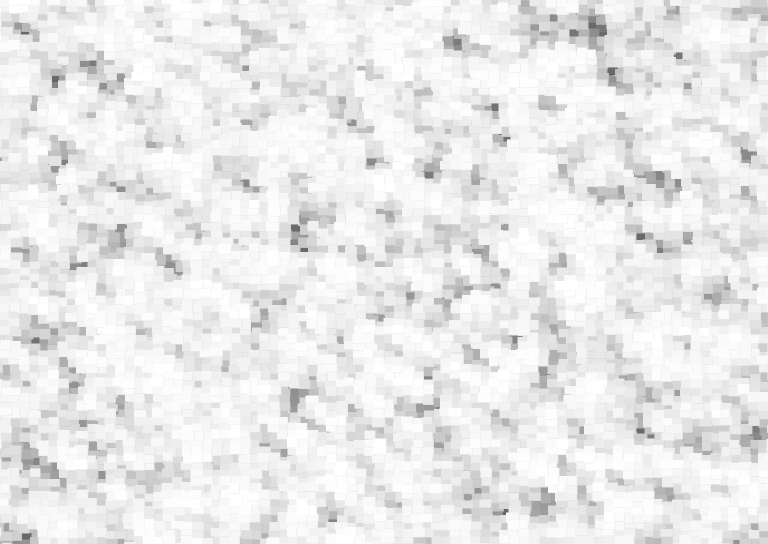
This texture is drawn by a WebGL 1 fragment shader. Its source:

```glsl
precision highp float;
// A relief of small pale blocks seen from above, with grey pits between them.
// Each cell holds a jittered rectangle toned by noise; deep tiles slide down
// and right, under their paler neighbours. Four samples smooth the edges.

uniform vec2 u_resolution;

const float COLUMNS = 80.0;               // cells across the canvas
const float CELL_HEIGHT = 0.78;           // cell height over cell width
const vec2 JITTER = vec2(0.26, 0.40);     // scatter of tile centres, in cells
const vec2 HALF_MIN = vec2(0.50, 0.50);   // smallest tile half size
const vec2 HALF_VARY = vec2(0.22, 0.22);  // random growth of the half size
const vec2 SLIDE = vec2(1.2, -1.9);       // shift of a tile per unit of darkness
const float MAX_SLIDE_DEPTH = 0.25;
const float PIT_SIZE = 1.9;               // noise lattice, in cells
const float PIT_STRETCH = 1.3;            // lengthening along the diagonal
const float PIT_ANGLE = -0.6;
const float NOISE_SPREAD = 0.140;         // standard deviation of the relief
const float DEPTH_BIAS = 0.42;            // offsets the cover by pale tiles
const float WHITE_LEVEL = 1.012;          // slightly clipped at the palest
const float MID_DARKNESS = 0.055;
const float DARK_GROWTH = 0.80;
const float MAX_DARKNESS = 0.60;
const float RIM_DARKNESS = 0.06;
const float RIM_WIDTH = 0.13;

float hash(vec2 p) {
  return fract(sin(dot(p, vec2(127.1, 311.7))) * 43758.5453);
}

float valueNoise(vec2 p) {
  vec2 i = floor(p);
  vec2 f = fract(p);
  f = f * f * (3.0 - 2.0 * f);
  float low = mix(hash(i), hash(i + vec2(1.0, 0.0)), f.x);
  float high = mix(hash(i + vec2(0.0, 1.0)), hash(i + vec2(1.0, 1.0)), f.x);
  return mix(low, high, f.y);
}

// Grey of one cell: a skewed spread, mostly white with a few dark pits.
float tileTone(vec2 cell) {
  vec2 q = cell * vec2(1.0, CELL_HEIGHT);
  float c = cos(PIT_ANGLE);
  float s = sin(PIT_ANGLE);
  q = vec2(c * q.x + s * q.y, c * q.y - s * q.x);
  q /= PIT_SIZE * vec2(PIT_STRETCH, 1.0);
  float relief = 0.52 * valueNoise(q + 17.3)
               + 0.25 * valueNoise(q * 1.7 + 61.9)
               + 0.23 * hash(cell + 5.7);
  float depth = (relief - 0.5) / NOISE_SPREAD + DEPTH_BIAS;
  float darkness = min(MID_DARKNESS * exp(DARK_GROWTH * depth), MAX_DARKNESS);
  return min(WHITE_LEVEL - darkness, 1.0);
}

void main() {
  vec2 cellScale = vec2(COLUMNS, COLUMNS / CELL_HEIGHT) / u_resolution.x;
  vec2 p = gl_FragCoord.xy * cellScale;
  vec2 home = floor(p);

  // Four sample points inside the pixel
  vec4 sampleX = p.x + cellScale.x * vec4(-0.25, 0.25, -0.25, 0.25);
  vec4 sampleY = p.y + cellScale.y * vec4(-0.25, -0.25, 0.25, 0.25);

  vec4 top = vec4(0.0);
  vec4 shade = vec4(tileTone(home));

  // The palest, and so tallest, tile over each sample wins
  for (int j = -1; j <= 1; j++) {
    for (int i = -1; i <= 1; i++) {
      vec2 cell = home + vec2(float(i), float(j));
      float tone = tileTone(cell);
      vec2 scatter = vec2(hash(cell + 11.1), hash(cell + 23.5)) - 0.5;
      vec2 growth = vec2(hash(cell + 37.9), hash(cell + 49.3));
      vec2 center = cell + 0.5 + JITTER * scatter
                  + SLIDE * min(1.0 - tone, MAX_SLIDE_DEPTH);
      vec2 halfSize = HALF_MIN + HALF_VARY * growth;

      vec4 dx = sampleX - center.x;
      vec4 dy = sampleY - center.y;
      vec4 outside = max(abs(dx) - halfSize.x, abs(dy) - halfSize.y);
      vec4 wins = step(outside, vec4(0.0)) * step(top, vec4(tone));

      // Thin shadow along the lower and right edges
      vec4 toRim = min(halfSize.x - dx, halfSize.y + dy);
      vec4 rim = 1.0 - smoothstep(0.0, RIM_WIDTH, toRim);
      shade = mix(shade, tone - RIM_DARKNESS * rim, wins);
      top = mix(top, vec4(tone), wins);
    }
  }

  gl_FragColor = vec4(vec3(dot(shade, vec4(0.25))), 1.0);
}
```
